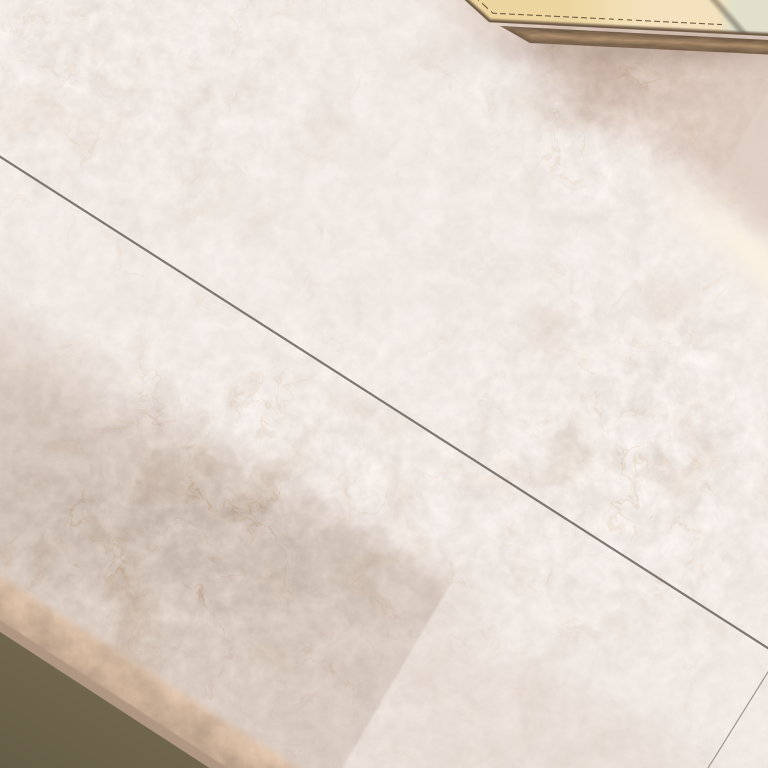
This texture is drawn by a WebGL 2 fragment shader. Its source:

```glsl
#version 300 es
precision highp float;
// Sunlit cream marble slabs with thin joints, soft shadows, a front edge and a gilt leather corner.

#define SEAM_HALF_WIDTH 0.0014
#define VEIN_SCALE 11.0
#define VEIN_STRENGTH 0.32
#define PATCH_STRENGTH 0.55
#define MOTTLE_STRENGTH 0.11
#define GRAIN_STRENGTH 0.055
#define SHADOW_SOFTNESS 0.085
#define STITCH_COUNT 85.0

uniform vec2 u_resolution;
out vec4 fragColor;

const vec3 MARBLE = vec3(0.945, 0.916, 0.898);
const vec3 PATCH = vec3(0.875, 0.815, 0.760);
const vec3 VEIN = vec3(0.850, 0.740, 0.610);
const vec3 CREAM = vec3(0.990, 0.950, 0.885);
const vec3 SEAM = vec3(0.430, 0.400, 0.380);
const vec3 EDGE = vec3(0.765, 0.660, 0.570);
const vec3 OLIVE = vec3(0.445, 0.405, 0.305);
const vec3 GOLD = vec3(0.925, 0.835, 0.620);
const vec3 LEATHER = vec3(0.540, 0.440, 0.340);

vec2 hashGradient(vec2 cell) {
    vec3 h = fract(cell.xyx * vec3(0.1031, 0.1030, 0.0973));
    h += dot(h, h.yzx + 33.33);
    float angle = 6.2832 * fract((h.x + h.y) * h.z);
    return vec2(cos(angle), sin(angle));
}

float gradientNoise(vec2 p) {
    vec2 i = floor(p), f = fract(p);
    vec2 u = f * f * f * (f * (f * 6.0 - 15.0) + 10.0);
    vec2 e = vec2(1.0, 0.0);
    float low = mix(dot(hashGradient(i), f), dot(hashGradient(i + e), f - e), u.x);
    float high = mix(dot(hashGradient(i + e.yx), f - e.yx),
                     dot(hashGradient(i + e.xx), f - e.xx), u.x);
    return mix(low, high, u.y);
}

float fbm(vec2 p) {
    float sum = 0.0, amplitude = 0.5;
    for (int i = 0; i < 5; i++) {
        sum += amplitude * gradientNoise(p);
        p = mat2(1.6, 1.2, -1.2, 1.6) * p + 7.3;
        amplitude *= 0.54;
    }
    return sum;
}

// Signed distance to the line a-b, positive on its left.
float side(vec2 p, vec2 a, vec2 b) {
    vec2 d = normalize(b - a);
    return d.x * (p.y - a.y) - d.y * (p.x - a.x);
}

float cover(float d) {
    float px = 0.7 / min(u_resolution.x, u_resolution.y);
    return smoothstep(-px, px, d);
}

float blob(vec2 p, vec2 center, vec2 radius) {
    vec2 q = (p - center) / radius;
    return exp(-dot(q, q));
}

vec3 marble(vec2 p, float busy) {
    vec2 warp = vec2(fbm(p * 9.0), fbm(p * 9.0 + 19.0));
    vec2 q = p + 0.07 * warp;
    float clouds = smoothstep(-0.05, 0.38, fbm(q * 9.0 + 3.0));
    float mottle = fbm(q * 22.0 + 57.0);
    float ridge = abs(fbm(q * VEIN_SCALE + 41.0));
    float vein = (1.0 - smoothstep(0.0, 0.03, ridge)) * smoothstep(-0.15, 0.25, fbm(p * 13.0 + 71.0));
    vec3 color = mix(MARBLE, PATCH, clouds * PATCH_STRENGTH * (0.25 + busy));
    color = mix(color, VEIN, vein * VEIN_STRENGTH * (0.25 + busy));
    color += MOTTLE_STRENGTH * vec3(0.85, 1.0, 1.1) * mottle * (0.35 + busy);
    return color + GRAIN_STRENGTH * (0.6 + busy) * fbm(p * 65.0);
}

void main() {
    vec2 p = gl_FragCoord.xy / u_resolution;
    float wobble = 0.06 * fbm(p * 11.0);

    // Stone, livelier around the corners
    float busy = 1.1 * blob(p, vec2(0.24, 0.29), vec2(0.30, 0.22)) + 0.75 * blob(p, vec2(0.84, 0.42), vec2(0.20))
               + 0.5 * blob(p, vec2(0.12, 0.92), vec2(0.30, 0.16)) + 0.7 * blob(p, vec2(0.80, 0.88), vec2(0.14));
    vec3 color = marble(p, busy);

    // Lower left shadow with a straight right end
    float depth = side(p, vec2(0.586, 0.238), vec2(0.0, 0.555)) + wobble;
    float soft = mix(SHADOW_SOFTNESS, 0.028, smoothstep(0.1, 0.5, p.x));
    float end = smoothstep(-0.003, 0.003, side(p, vec2(0.456, 0.017), vec2(0.586, 0.238)));
    float shade = smoothstep(-soft, soft, depth) * end;
    float core = blob(p, vec2(0.36, 0.30), vec2(0.16, 0.09)) + blob(p, vec2(0.10, 0.34), vec2(0.20, 0.11));
    color *= mix(vec3(1.0), vec3(0.900, 0.870, 0.845) - vec3(0.04, 0.045, 0.05) * core, shade);
    float dim = smoothstep(-0.05, 0.08, side(p, vec2(0.92, 0.02), vec2(0.57, 0.25)) + wobble);
    color *= 1.0 - vec3(0.035, 0.050, 0.060) * dim * (1.0 - shade);

    // Upper right shadow, paler slab and warm glow
    float corner = side(p, vec2(0.645, 0.950), vec2(1.0, 0.690)) + 0.5 * wobble;
    float cornerShade = smoothstep(-0.035, 0.05, corner);
    color *= mix(vec3(1.0), vec3(0.915, 0.865, 0.830), cornerShade);
    color *= 1.0 - vec3(0.07, 0.09, 0.10) * blob(p, vec2(0.77, 0.89), vec2(0.07, 0.05));
    float slab = smoothstep(-0.003, 0.003, side(p, vec2(1.0, 0.880), vec2(0.922, 0.742)));
    color = mix(color, vec3(0.890, 0.825, 0.785), 0.6 * slab * cornerShade);
    float glow = blob(vec2(p.x, corner), vec2(0.99, -0.035), vec2(0.10, 0.030));
    color = mix(color, CREAM, 0.85 * glow);

    // Joints
    float seam = SEAM_HALF_WIDTH - abs(side(p, vec2(0.0, 0.796), vec2(1.0, 0.156)));
    color = mix(color, SEAM, 0.9 * cover(seam));
    float joint = 0.0007 - abs(side(p, vec2(0.922, 0.0), vec2(1.0, 0.125)));
    color = mix(color, SEAM, 0.7 * cover(joint) * step(p.y, 0.13));

    // Front edge and dark space below
    float front = side(p, vec2(0.39, 0.0), vec2(0.0, 0.251));
    float lip = side(p, vec2(0.28, 0.0), vec2(0.0, 0.182));
    vec3 edge = EDGE * (1.0 + 0.25 * fbm(p * 25.0)) + vec3(0.09, 0.085, 0.08) * smoothstep(0.05, 0.0, front);
    color = mix(color, edge, smoothstep(-0.008, 0.010, front));
    color = mix(color, EDGE * 0.90, smoothstep(-0.002, 0.002, lip + 0.009));
    color = mix(color, OLIVE * (0.90 + 0.3 * p.x + 0.5 * p.y), cover(lip - 0.004));

    // Leather strap, gilt face and stitching
    float strap = min(side(p, vec2(0.69, 0.944), vec2(1.0, 0.929)), side(p, vec2(0.655, 0.964), vec2(0.69, 0.944)));
    strap = min(strap, side(p, vec2(1.0, 0.948), vec2(0.655, 0.966)));
    float under = blob(p, vec2(0.85, 0.935), vec2(0.18, 0.022));
    color *= 1.0 - vec3(0.13, 0.15, 0.16) * under;
    float sheen = smoothstep(0.0, 0.012, strap) + 0.6 * fbm(p * vec2(30.0, 180.0));
    color = mix(color, LEATHER * (0.85 + 0.4 * sheen), cover(strap));
    float face = min(side(p, vec2(0.637, 0.971), vec2(1.0, 0.953)), side(p, vec2(0.605, 1.0), vec2(0.637, 0.971)));
    vec3 gilt = mix(GOLD, CREAM, smoothstep(0.72, 0.85, p.x) * 0.45);
    gilt = mix(gilt, vec3(0.88, 0.88, 0.80), smoothstep(0.93, 0.96, p.x));
    float fold = abs(side(p, vec2(0.965, 0.960), vec2(0.93, 1.0)));
    gilt *= 1.0 - 0.3 * smoothstep(0.008, 0.0, fold);
    gilt = mix(LEATHER * 0.8, gilt, smoothstep(0.001, 0.007, face));
    float stitch = cover(0.0007 - abs(face - 0.012)) * step(0.35, fract(p.x * STITCH_COUNT));
    gilt = mix(gilt, LEATHER * 0.8, stitch * step(p.x, 0.94));
    color = mix(color, gilt, cover(face));

    fragColor = vec4(clamp(color, 0.0, 1.0), 1.0);
}
```
